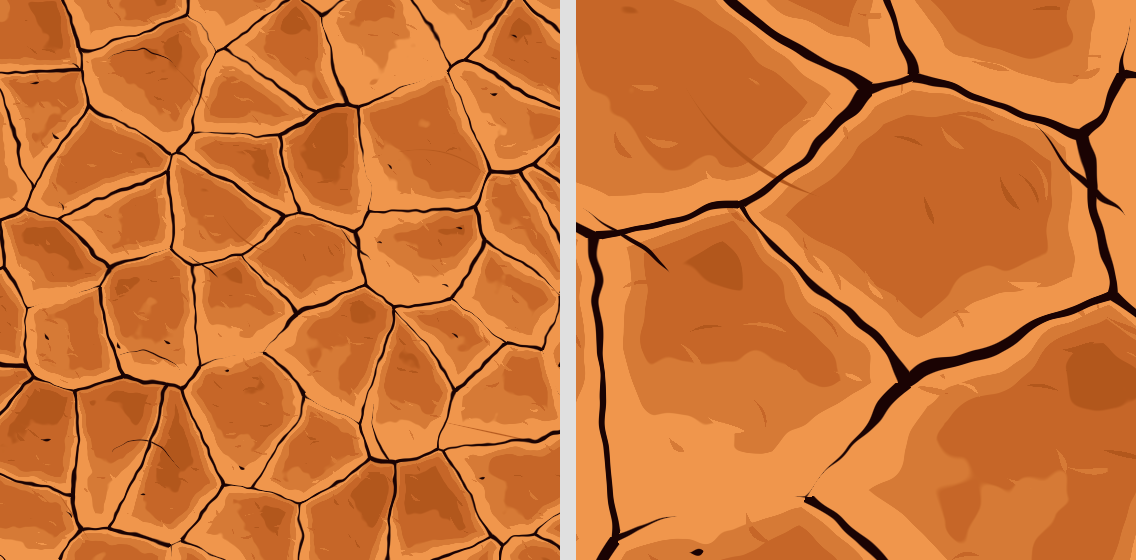
Left, the full canvas; right, a detail of the centre.
Give the GLSL for this texture, as a Shadertoy shader.

```glsl
// Sun-baked clay: tapering dark cracks follow the borders of warped Voronoi
// cells; each plate is shaded in flat tones cut from one noisy height field,
// then sprinkled with slanted flecks, small chips and unfinished cracks.

#define CELLS 6.1          // plates across the canvas
#define CRACK 0.0024       // typical half width of a crack
#define BEND 0.045         // how far the borders wander
#define SLANT 2.9          // shading slope, light at the lower left
#define ROUGH 0.80         // raggedness of the tone contours
#define SLOPE -0.5         // mean angle of the flecks
#define LIGHT vec3(0.94, 0.59, 0.30)
#define CLAY vec3(0.84, 0.48, 0.21)
#define SHADE vec3(0.775, 0.40, 0.155)
#define DEEP vec3(0.70, 0.34, 0.11)
#define INK vec3(0.10, 0.01, 0.01)

vec2 hash22(vec2 p) {
    vec3 q = fract(p.xyx * vec3(0.1031, 0.1030, 0.0973));
    q += dot(q, q.yzx + 33.33);
    return fract((q.xx + q.yz) * q.zy);
}

vec2 noise2(vec2 p) {
    vec2 i = floor(p), f = fract(p);
    f = f * f * (3.0 - 2.0 * f);
    vec2 low = mix(hash22(i), hash22(i + vec2(1, 0)), f.x);
    vec2 high = mix(hash22(i + vec2(0, 1)), hash22(i + vec2(1, 1)), f.x);
    return mix(low, high, f.y);
}

float fbm(vec2 p) {
    float sum = 0.0, amp = 0.53;
    for (int i = 0; i < 4; i++) {
        sum += amp * noise2(p).x;
        p = mat2(1.6, 1.2, -1.2, 1.6) * p + 7.3;
        amp *= 0.5;
    }
    return sum;
}

vec2 seedPoint(vec2 id) {
    return id + 0.06 + 0.88 * hash22(id + 41.0);
}

// Nearest and second border distance, plus a random value for that border.
vec3 plates(vec2 p, out vec2 fromSeed) {
    vec2 base = floor(p), home = base;
    float best = 1e3;
    fromSeed = vec2(0.0);
    for (int y = -1; y <= 1; y++)
    for (int x = -1; x <= 1; x++) {
        vec2 id = base + vec2(x, y);
        vec2 r = p - seedPoint(id);
        if (dot(r, r) < best) { best = dot(r, r); home = id; fromSeed = r; }
    }
    vec3 border = vec3(1e3, 1e3, 0.0);
    for (int y = -2; y <= 2; y++)
    for (int x = -2; x <= 2; x++) {
        if (x == 0 && y == 0) continue;
        vec2 id = home + vec2(x, y);
        vec2 r = p - seedPoint(id);
        float d = dot(0.5 * (fromSeed + r), normalize(r - fromSeed));
        if (d < border.x) border = vec3(d, border.x, hash22(id + home + 97.0).x);
        else border.y = min(border.y, d);
    }
    return border;
}

// Scattered, slightly bowed lens shapes; size is half length and half width.
float flecks(vec2 p, float grid, vec2 size, float density, float px, float seed) {
    vec2 base = floor(p * grid);
    float mask = 0.0;
    for (int y = -1; y <= 1; y++)
    for (int x = -1; x <= 1; x++) {
        vec2 id = base + vec2(x, y);
        vec2 place = hash22(id + seed), kind = hash22(id + seed + 19.7);
        float crowd = density * (0.4 + 1.2 * noise2(id / grid * 5.0 + seed).x);
        if (kind.x > crowd) continue;
        float angle = SLOPE + 1.5 * (kind.y - 0.5);
        vec2 r = p - (id + place) / grid;
        r = mat2(cos(angle), -sin(angle), sin(angle), cos(angle)) * r;
        vec2 s = size * (0.55 + 0.7 * place.yx);
        float u = r.x / s.x;
        float bow = (place.x - 0.5) * s.x * 0.7 * u * u;
        float width = s.y * (1.0 - u * u) * (0.8 + 0.4 * u);
        mask = max(mask, smoothstep(-px, px, width - abs(r.y - bow)) * step(abs(u), 1.2));
    }
    return mask;
}

void mainImage(out vec4 fragColor, in vec2 fragCoord) {
    float px = 0.8 / iResolution.y;
    vec2 p = fragCoord / iResolution.y;

    // Bent plate borders, back in canvas units
    vec2 bent = p + BEND * (noise2(p * 5.0 + 3.0) - 0.5)
                  + 0.011 * (noise2(p * 24.0) - 0.5) + 0.004 * (noise2(p * 70.0) - 0.5);
    vec2 fromSeed;
    vec3 border = plates(bent * CELLS + 5.0, fromSeed);
    float d = border.x / CELLS, second = border.y / CELLS;

    // Height field of each plate: high in the middle and towards the upper right
    float height = 0.5 * smoothstep(0.0, 0.036, d) + ROUGH * (fbm(p * 10.0) - 0.5);
    height += SLANT * dot(fromSeed / CELLS, vec2(0.45, 0.89));
    height -= 0.16 * (1.0 - smoothstep(0.002, 0.011, d));
    height += 0.19 * flecks(p, 25.0, vec2(0.011, 0.0021), 0.55, px, 11.0);
    height -= 0.19 * flecks(p, 23.0, vec2(0.012, 0.0022), 0.40, px, 53.0);

    // Flat tones
    float soft = 10.0 * px;
    vec3 color = mix(LIGHT, CLAY, smoothstep(-soft, soft, height - 0.18));
    color = mix(color, SHADE, smoothstep(-soft, soft, height - 0.40));
    color = mix(color, DEEP, smoothstep(-soft, soft, height - 0.68));
    color = mix(color, DEEP, flecks(p, 4.0, vec2(0.06, 0.0014), 0.35, px, 71.0));

    // Cracks swell at junctions; weak borders fade out part of the way
    float wander = noise2(p * 9.0 + 31.0).x - 0.5;
    float width = 0.45 + 0.75 * border.z + 0.9 * wander;
    if (border.z < 0.3) width = 0.45 + 3.0 * wander;
    width += 0.7 * exp(-second * 130.0) + 0.5 * (noise2(p * 60.0).y - 0.5);
    float ink = smoothstep(-px, px, CRACK * width - d);
    ink = max(ink, flecks(p, 9.0, vec2(0.007, 0.0024), 0.28, px, 29.0));
    ink = max(ink, flecks(bent, 4.0, vec2(0.05, 0.0023), 0.30, px, 83.0));
    fragColor = vec4(mix(color, INK, ink), 1.0);
}
```
